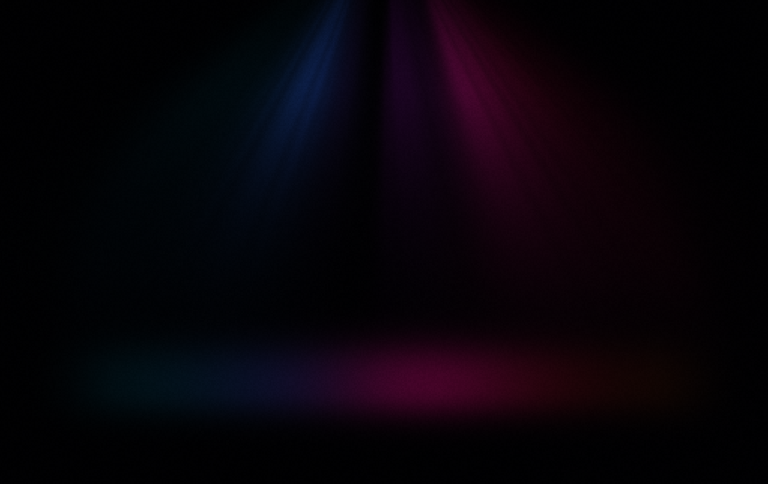
Write a Shadertoy shader that draws this background.

```glsl
// A dark stage: blue, violet and magenta light fans down from above the
// top edge, over a flat pool of light that runs from teal to amber.
// Beams are soft lobes of slope around an apex; the pool sums colour lobes.

#define APEX_Y 1.20         // height of the lamps, in canvas heights
#define BEAM_PEAK 0.18      // depth below the top where beams are brightest
#define POOL_Y 0.205        // height of the floor light
#define POOL_ABOVE 0.085    // softness of the pool's far side
#define POOL_BELOW 0.066    // softness of the pool's near side
#define STREAKS 0.28        // contrast of the fine rays inside the beams
#define STREAK_RATE 28.0    // rays per unit of slope
#define GRAIN 0.007         // strength of the grain that hides banding
#define GRAIN_CELLS 322.0   // grain cells per canvas height

const vec3 NIGHT   = vec3(0.002, 0.002, 0.007);
const vec3 BLUE    = vec3(0.040, 0.095, 0.235);
const vec3 INDIGO  = vec3(0.030, 0.018, 0.070);
const vec3 VIOLET  = vec3(0.090, 0.012, 0.110);
const vec3 MAGENTA = vec3(0.190, 0.014, 0.120);
const vec3 TEAL    = vec3(0.000, 0.028, 0.034);
const vec3 RED     = vec3(0.055, 0.001, 0.014);

float hash(vec2 cell) {
    vec3 q = fract(vec3(cell.xyx) * 0.1031);
    q += dot(q, q.yzx + 33.33);
    return fract((q.x + q.y) * q.z);
}

// Smooth noise along one axis
float noise(float x) {
    float i = floor(x);
    return mix(hash(vec2(i, 7.0)), hash(vec2(i + 1.0, 7.0)),
               smoothstep(0.0, 1.0, x - i));
}

// Bell curve with its own width on the negative and positive side
float lobe(float d, float widthNeg, float widthPos) {
    float s = d / (d < 0.0 ? widthNeg : widthPos);
    return exp(-s * s);
}

// Light spreading from an apex around a given sideways slope
float beam(vec2 p, float apexX, float slope, float widthLeft, float widthRight) {
    float a = (p.x - apexX) / (APEX_Y - p.y);
    return lobe(a - slope, widthLeft, widthRight);
}

// Brightness along a beam, dying away over the given length
float reach(float depth, float fade) {
    float tail = max(depth - BEAM_PEAK, 0.0) / fade;
    return smoothstep(-0.19, BEAM_PEAK, depth) * exp(-pow(tail, 1.4));
}

vec3 beams(vec2 p) {
    float depth = 1.0 - p.y;

    vec3 cool = BLUE * beam(p, -0.017, -0.33, 0.21, 0.10);
    cool += INDIGO * beam(p, -0.017, -0.17, 0.10, 0.11);
    cool += TEAL * beam(p, -0.017, -0.75, 0.32, 0.35);

    vec3 warm = VIOLET * beam(p, 0.017, 0.01, 0.06, 0.30);
    warm += MAGENTA * beam(p, 0.041, 0.32, 0.10, 0.28);
    warm += RED * beam(p, 0.041, 0.68, 0.30, 0.36);

    float ray = noise(p.x / (APEX_Y - p.y) * STREAK_RATE + 200.0);
    vec3 light = cool * reach(depth, 0.19) + warm * reach(depth, 0.23);
    return light * (1.0 + STREAKS * (ray - 0.5));
}

// Dim air under a tall arch, cool on the left and warm on the right
vec3 haze(vec2 p) {
    float r = length((p - vec2(0.0, POOL_Y)) / vec2(0.73, 0.83));
    float arch = (1.0 - smoothstep(0.84, 1.02, r)) * smoothstep(0.20, 0.50, p.y);
    vec3 air = mix(vec3(0.000, 0.008, 0.014), vec3(0.022, 0.001, 0.006),
                   smoothstep(-0.25, 0.25, p.x));
    return air * arch * smoothstep(0.02, 0.30, abs(p.x + 0.05));
}

vec3 floorPool(vec2 p) {
    vec3 light = vec3(0.000, 0.055, 0.070) * lobe(p.x + 0.48, 0.20, 0.20);
    light += vec3(0.025, 0.038, 0.115) * lobe(p.x + 0.22, 0.18, 0.17);
    light += vec3(0.250, 0.010, 0.140) * lobe(p.x - 0.08, 0.20, 0.21);
    light += vec3(0.080, 0.008, 0.006) * lobe(p.x - 0.35, 0.18, 0.18);
    light += vec3(0.040, 0.015, 0.000) * lobe(p.x - 0.60, 0.15, 0.15);

    float dy = p.y - POOL_Y;
    float s = abs(dy) / (dy < 0.0 ? POOL_BELOW : POOL_ABOVE);
    float ends = 1.0 - smoothstep(0.55, 0.77, abs(p.x));
    return light * ends * exp(-pow(s, 2.3));
}

void mainImage(out vec4 fragColor, in vec2 fragCoord) {
    // Canvas heights, with x centred and y rising from the lower edge
    vec2 p = fragCoord / iResolution.y;
    p.x -= 0.5 * iResolution.x / iResolution.y;

    vec3 color = NIGHT + beams(p) + haze(p) + floorPool(p);

    // Fine grain, a little stronger in the light
    float grain = hash(floor(p * GRAIN_CELLS) + 500.0) - 0.5;
    color += grain * (GRAIN + 0.06 * color);
    fragColor = vec4(max(color, 0.0), 1.0);
}
```
